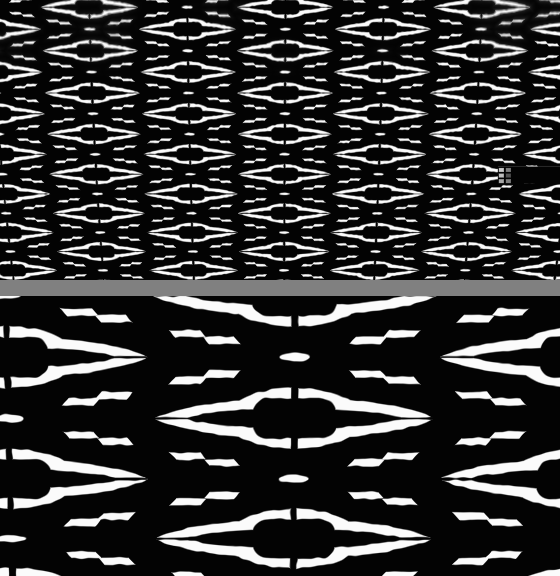
Top: the whole. Bottom: its middle third, enlarged.
Give the GLSL for this pattern, as a Shadertoy shader.

```glsl
// Staggered white eye-shaped motifs with slanted dashes on black, tapering gently downward.

const vec2 CELL = vec2(4.63, 1.0);    // column pitch measured in row heights
const vec3 INK = vec3(0.01);
const vec3 PAPER = vec3(0.985);

float hash(vec2 p) {
    vec3 q = fract(vec3(p.xyx) * 0.1031);
    q += dot(q, q.yzx + 33.33);
    return fract((q.x + q.y) * q.z);
}

float noise(vec2 p) {
    vec2 i = floor(p), f = fract(p);
    f = f * f * (3.0 - 2.0 * f);
    return mix(mix(hash(i), hash(i + vec2(1, 0)), f.x),
               mix(hash(i + vec2(0, 1)), hash(i + vec2(1, 1)), f.x), f.y);
}

float box(vec2 p, vec2 halfSize) {
    vec2 d = abs(p) - halfSize;
    return length(max(d, 0.0)) + min(max(d.x, d.y), 0.0);
}

float ellipse(vec2 p, vec2 radii) {
    float k = length(p / radii);
    return k * (k - 1.0) / max(length(p / (radii * radii)), 0.001);
}

// Long leaf with narrow ends.
float lens(vec2 p, vec2 halfSize, float power) {
    vec2 a = abs(p);
    float t = a.x / halfSize.x;
    float height = halfSize.y * pow(max(1.0 - t * t, 0.0), power);
    return max(a.y - height, a.x - halfSize.x);
}

float dash(vec2 p, vec2 halfSize) {
    return box(vec2(p.x - 0.9 * p.y, p.y), halfSize);
}

float eye(vec2 p) {
    float body = min(lens(p, vec2(1.13, 0.17), 0.75), ellipse(p, vec2(0.56, 0.25)));
    float pupil = box(p, vec2(0.22, 0.045)) - 0.12;
    float slit = lens(p, vec2(0.9, 0.085), 0.8);
    float split = abs(p.x) - 0.028;
    float tipLine = abs(p.y) - 0.01;
    float gaps = min(min(pupil, slit), min(split, tipLine));
    return max(body, -gaps);
}

// Small lozenge between stacked eyes, with stepped dashes in four quadrants.
float accents(vec2 p) {
    vec2 m = vec2(abs(p.x), 0.5 - abs(p.y));
    float d = ellipse(m, vec2(0.12, 0.032));
    for (int i = 0; i < 2; i++) {
        vec2 center = vec2(0.59, 0.137) + float(i) * vec2(0.27, 0.052);
        d = min(d, dash(m - center, vec2(0.125, 0.029)));
    }
    return d;
}

// One rectangular lattice; every copy is slightly different in size.
float lattice(vec2 g) {
    vec2 id = round(g);
    vec2 p = (g - id) * CELL;
    float size = 1.0 + 0.025 * (hash(id + 17.0) - 0.5);
    return min(eye(p / size), accents(p));
}

// Maps height units, measured down from the top, to column and row numbers.
vec2 taper(vec2 s) {
    float pitch = 0.7018 - 0.0302 * s.y - 0.0277 * s.y * s.y;
    float w = s.y - 0.026;
    return vec2((s.x - 1.0195 + 0.005 * s.y) / pitch, 6.343 * w + 0.6127 * w * w);
}

// Blacked-out strip at the right with a thin rule and broken square chips.
vec3 damage(vec3 color, vec2 s, float pixel) {
    float strip = box(s - vec2(1.9, 0.625), vec2(0.122, 0.03));
    color = mix(color, INK, smoothstep(pixel, -pixel, strip));
    vec2 chipSize = vec2(0.025, 0.02);
    vec2 g = (s - vec2(1.778, 0.597)) / chipSize;
    vec2 id = floor(g);
    float chip = box((fract(g) - 0.5) * chipSize, vec2(0.009, 0.007));
    float inside = step(0.0, id.x) * step(id.x, 1.0) * step(0.0, id.y) * step(id.y, 2.0);
    float shade = mix(0.25, 0.9, hash(id + 5.0)) * inside;
    color = mix(color, PAPER, shade * smoothstep(pixel, -pixel, chip));
    float rule = box(s - vec2(1.9, 0.594), vec2(0.12, 0.001));
    return mix(color, vec3(0.4), 0.6 * smoothstep(pixel, -pixel, rule));
}

void mainImage(out vec4 fragColor, in vec2 fragCoord) {
    float pixel = 1.0 / iResolution.y;
    vec2 s = vec2(fragCoord.x, iResolution.y - fragCoord.y) * pixel;
    vec2 g = taper(s);

    // Two interleaved lattices with slightly ragged edges
    float d = min(lattice(g), lattice(g - 0.5));
    d += 0.014 * (noise(s * 110.0) - 0.5);

    // Patchy soft focus and faint haze toward the top
    float worn = smoothstep(0.55, 0.9, noise(s * 5.0 + 3.0)) * smoothstep(0.35, 0.05, s.y);
    float edge = 6.5 * pixel + 0.025 * worn;
    float coverage = smoothstep(edge, -edge, d);
    float haze = 0.16 * worn * exp(-18.0 * max(d, 0.0));
    vec3 color = mix(INK, PAPER, max(coverage, haze));

    fragColor = vec4(damage(color, s, 0.7 * pixel), 1.0);
}
```
